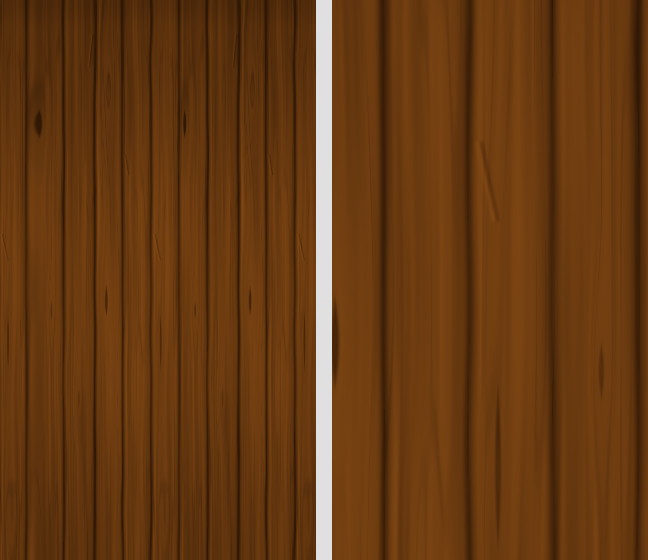
Left, the full canvas; right, a detail of the centre.
A WebGL 2 fragment shader for this texture:

```glsl
#version 300 es
precision highp float;

uniform vec2 u_resolution;
out vec4 outColor;

// Lengths are in hundredths of the canvas width.
const float PERIOD = 45.5;
const float PLANKS = 5.0;
const float SEAMS[6] = float[6](0.0, 8.8, 17.8, 27.8, 36.6, 45.5);

// Knots: centre, half width, half height; then the darkness of their slit.
const vec4 KNOTS[7] = vec4[7](
  vec4(10.7, 138.0, 0.65, 5.0), vec4(32.2, 150.0, 0.9, 8.0),
  vec4(31.4, 82.0, 0.6, 5.5), vec4(22.7, 51.0, 0.5, 3.5),
  vec4(3.1, 69.0, 0.45, 10.0), vec4(14.0, 79.0, 0.4, 3.5),
  vec4(4.4, 14.0, 0.9, 10.0));
const float SLITS[7] = float[7](0.6, 0.12, 0.55, 0.25, 0.45, 0.3, 0.05);

// Splinters: start and end point.
const vec4 SPLINTERS[3] = vec4[3](
  vec4(0.9, 103.0, 2.6, 95.0), vec4(37.1, 128.0, 38.0, 122.0),
  vec4(26.7, 166.0, 25.7, 156.0));

const vec3 DARK_WOOD = vec3(0.19, 0.095, 0.02);
const vec3 LIGHT_WOOD = vec3(0.48, 0.265, 0.072);

float hash(vec2 p) {
  vec3 q = fract(vec3(p.xyx) * 0.1031);
  q += dot(q, q.yzx + 33.33);
  return fract((q.x + q.y) * q.z);
}

float noise(vec2 p) {
  vec2 i = floor(p), f = fract(p);
  f = f * f * (3.0 - 2.0 * f);
  return mix(mix(hash(i), hash(i + vec2(1, 0)), f.x),
             mix(hash(i + vec2(0, 1)), hash(i + vec2(1, 1)), f.x), f.y);
}

float segmentDistance(vec2 p, vec2 a, vec2 b) {
  vec2 d = b - a;
  return length(p - a - d * clamp(dot(p - a, d) / dot(d, d), 0.0, 1.0));
}

// The leftmost board sits further left, which widens the board beside it.
float tileX(float x) {
  float shift = 2.8 * (1.0 - smoothstep(8.3, 14.0, x));
  return mod(x - 2.25 + shift, PERIOD);
}

// Bends the grain coordinate into long ovals around each knot.
float bendGrain(vec2 p) {
  float g = p.x + 0.9 * (noise(vec2(p.x * 0.25, p.y * 0.035)) - 0.5);
  for (int i = 0; i < 7; i++) {
    vec4 k = KNOTS[i];
    float d = length((p - k.xy) / k.zw);
    g = mix(g, k.x + d * k.z, exp(-d * d * 0.14));
  }
  return g;
}

// Pointed dark openings at the knot centres.
float knotSlits(vec2 p) {
  float dark = 0.0;
  for (int i = 0; i < 7; i++) {
    vec2 q = (p - KNOTS[i].xy) / KNOTS[i].zw;
    dark += SLITS[i] * (1.0 - smoothstep(0.2, 1.1, abs(q.x) + q.y * q.y));
  }
  return dark;
}

// Pale slivers, each with a shadow on its right.
float splinters(vec2 p) {
  float tone = 0.0;
  for (int i = 0; i < 3; i++) {
    vec4 s = SPLINTERS[i];
    float lit = segmentDistance(p, s.xy, s.zw);
    float shade = segmentDistance(p - vec2(0.45, 0.0), s.xy, s.zw);
    tone += 0.16 * exp(-lit * lit * 16.0) - 0.25 * exp(-shade * shade * 14.0);
  }
  return tone;
}

// Returns the board index and the tone of the seams and their bevels.
vec2 boardSeams(vec2 p) {
  float board = -1.0, tone = 0.0;
  for (int i = 0; i < 6; i++) {
    float id = mod(float(i), PLANKS);
    float wobble = 0.45 * (noise(vec2(p.y * 0.07, id * 7.3)) - 0.5);
    float s = p.x - SEAMS[i] - wobble;
    float depth = mix(0.42, 0.56, hash(vec2(id, 4.0)));
    tone -= depth * exp(-s * s * 4.5) + 0.16 * exp(-abs(s) * 0.9);
    tone += 0.13 * exp(-pow((s - 1.15) * 3.2, 2.0));
    board += step(0.0, s);
  }
  return vec2(mod(board + PLANKS, PLANKS), tone);
}

// Broad bands, fine fibres and thin dark growth lines.
float grainTone(float g, float y, float board) {
  float x = g + board * 19.0;
  float bands = noise(vec2(x * 0.8, y * 0.018)) - 0.5;
  float fibres = noise(vec2(x * 2.2, y * 0.035 + 9.0)) - 0.5;
  float contour = abs(noise(vec2(x * 0.95, y * 0.022 + 31.0)) - 0.5);
  float lines = 1.0 - smoothstep(0.01, 0.1, contour);
  float wear = noise(vec2(x * 0.6, y * 0.06 + 50.0));
  return 0.2 * bands + 0.2 * fibres - 0.17 * lines * wear;
}

void main() {
  vec2 p = 100.0 * gl_FragCoord.xy / u_resolution.x;
  vec2 uv = gl_FragCoord.xy / u_resolution;
  vec2 tile = vec2(tileX(p.x), p.y);
  vec2 seam = boardSeams(tile);

  float tone = 0.83 + seam.y + grainTone(bendGrain(tile), p.y, seam.x);
  tone += 0.08 * (hash(vec2(seam.x, 12.0)) - 0.5);
  tone += splinters(tile) - knotSlits(tile);

  // Light falls off toward the top, the bottom and the sides.
  tone -= 0.28 * smoothstep(0.55, 1.0, uv.y) + 0.12 * smoothstep(0.94, 1.0, uv.y);
  tone -= 0.17 * smoothstep(0.4, 0.0, uv.y) + 0.06 * pow(abs(2.0 * uv.x - 1.0), 3.0);

  outColor = vec4(mix(DARK_WOOD, LIGHT_WOOD, clamp(tone, 0.0, 1.05)), 1.0);
}
```
